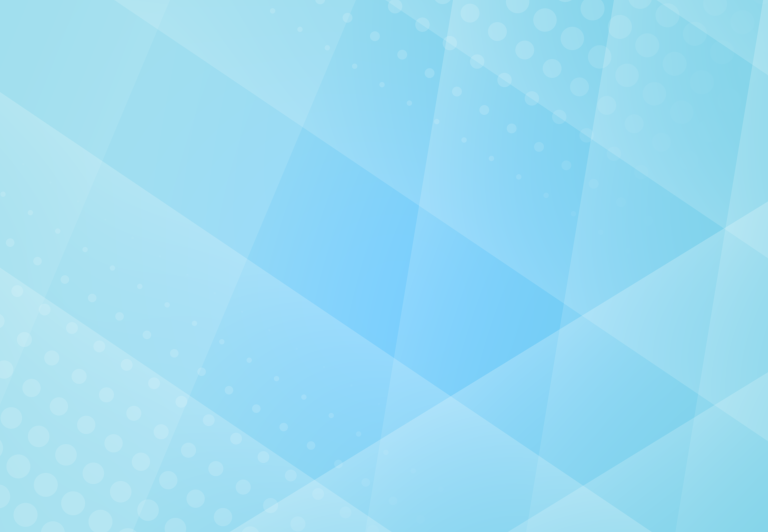
Give the GLSL for this background, as a WebGL 1 fragment shader.

```glsl
precision highp float;
// Pale blue backdrop of crossing translucent sheets with halftone dots.
// A smooth gradient is lightened by half-plane veils, each brightest at
// its edge; two rotated dot grids grow towards opposite corners.
uniform vec2 u_resolution;

const vec3 LEFT_TINT = vec3(0.62, 0.87, 0.93);
const vec3 RIGHT_TINT = vec3(0.45, 0.81, 0.90);
const vec3 GLOW_SHIFT = vec3(-0.015, -0.015, 0.085);
const vec3 VEIL_TINT = vec3(0.95, 0.985, 0.985);
const vec2 GLOW_CENTER = vec2(0.80, 0.42);
const float GLOW_FALLOFF = 5.0;
const float VEIL_FADE = 0.23;

// Slopes of the line families
const float FALL_SLOPE = 0.675;
const float RISE_SLOPE = 0.614;
const float LEAN_LEFT = 0.42;
const float LEAN_RIGHT = 0.165;

// Halftone grid
const vec2 DOT_ALONG = vec2(0.829, -0.559);
const vec2 DOT_ACROSS = vec2(-0.559, -0.829);
const vec2 DOT_PITCH = vec2(0.062, 0.068);
const vec2 LOWER_ANCHOR = vec2(0.1353, 0.3835);
const vec2 UPPER_ANCHOR = vec2(1.0244, 0.9624);
const float DOT_MAX = 0.0225;
const float DOT_ALPHA = 0.17;

float pixel;

// Lightens the side where dist is positive, fading away from the edge
vec3 veil(vec3 color, float dist, float strength) {
  float cover = smoothstep(-pixel, pixel, dist);
  return mix(color, VEIL_TINT, cover * strength * exp(-max(dist, 0.0) / VEIL_FADE));
}

vec3 gradient(vec2 p) {
  float across = p.x - 0.25 * (p.y - 0.4);
  vec3 color = mix(LEFT_TINT, RIGHT_TINT, smoothstep(0.1, 1.1, across));
  vec2 offset = p - GLOW_CENTER;
  return color + GLOW_SHIFT * exp(-GLOW_FALLOFF * dot(offset, offset));
}

vec2 toGrid(vec2 p) {
  return vec2(dot(p, DOT_ALONG), dot(p, DOT_ACROSS));
}

// Opacity of one dot grid; side is 1 for the lower left, -1 for the upper right
float halftone(vec2 p, vec2 anchor, float side, float reach) {
  vec2 cell = toGrid(p - anchor) / DOT_PITCH;
  vec2 center = floor(cell + 0.5);
  float dist = length((cell - center) * DOT_PITCH);
  vec2 place = center * DOT_PITCH + toGrid(anchor - vec2(0.0, 1.0));
  float growth = clamp((side * place.y - 0.19) / (reach - 0.19), 0.0, 1.0);
  float radius = DOT_MAX * growth;
  float fade = 1.0 - smoothstep(0.85, 1.3, place.x);
  float presence = smoothstep(0.0, 0.25, growth) * fade;
  return presence * (1.0 - smoothstep(radius - pixel, radius + pixel, dist));
}

void main() {
  vec2 p = gl_FragCoord.xy / u_resolution.y;
  pixel = 0.8 / u_resolution.y;
  vec3 color = gradient(p);

  // Falling edges, lightening outwards from the central band
  float fallScale = inversesqrt(1.0 + FALL_SLOPE * FALL_SLOPE);
  float fall = p.y + FALL_SLOPE * p.x;
  for (int i = 0; i < 3; i++) {
    float n = float(i);
    color = veil(color, (fall - 1.145 - 0.344 * n) * fallScale, 0.17);
  }
  for (int i = 0; i < 2; i++) {
    float n = float(i);
    color = veil(color, (0.827 - 0.33 * n - fall) * fallScale, 0.22);
  }

  // Rising edges, lightening downwards
  float riseScale = inversesqrt(1.0 + RISE_SLOPE * RISE_SLOPE);
  for (int i = 0; i < 2; i++) {
    float n = float(i);
    float edge = RISE_SLOPE * p.x - 0.265 - 0.321 * n;
    color = veil(color, (edge - p.y) * riseScale, 0.25 - 0.04 * n);
  }

  // Steep edges, leaning more on the left and stronger near the top
  float depth = 1.0 - p.y;
  for (int i = 0; i < 2; i++) {
    float n = float(i);
    float edge = 0.3195 + 0.3495 * n - LEAN_LEFT * depth;
    color = veil(color, (edge - p.x) * 0.922, 0.09 + 0.03 * n);
  }
  for (int i = 0; i < 3; i++) {
    float n = float(i);
    float edge = 0.8515 + n * (0.3135 - 0.011 * n) - LEAN_RIGHT * depth;
    color = veil(color, (p.x - edge) * 0.987, mix(0.09, 0.23, p.y));
  }

  // Halftone dots in both corners
  float dots = halftone(p, LOWER_ANCHOR, 1.0, 0.69)
             + halftone(p, UPPER_ANCHOR, -1.0, 0.55);
  color = mix(color, VEIL_TINT, DOT_ALPHA * min(dots, 1.0));

  gl_FragColor = vec4(color, 1.0);
}
```
